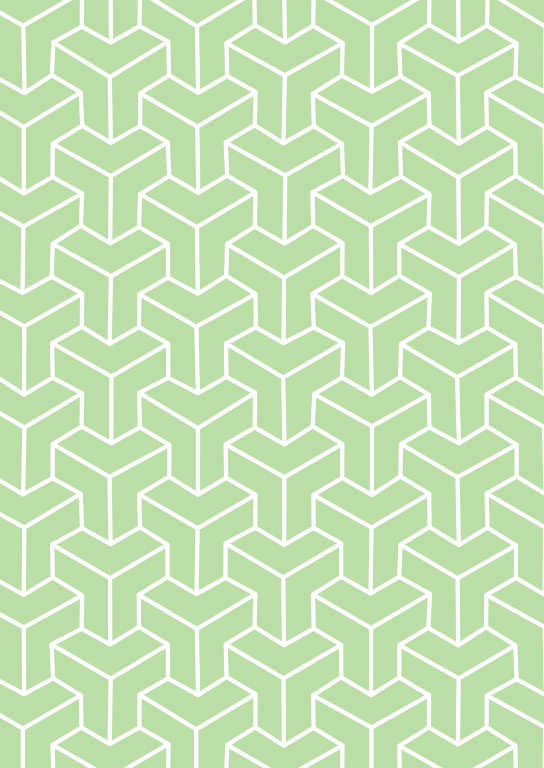
Give the GLSL for this pattern, as a Shadertoy shader.

```glsl
// White outlines of interlocking three-armed blocks on soft green.

const vec3 GREEN = vec3(0.73, 0.87, 0.65);
const vec3 WHITE = vec3(1.0);
const float EDGE = 0.04355;              // block edge, in canvas heights
const vec2 ORIGIN = vec2(0.0159, -0.009 + 0.018); // one block centre, from mid-canvas
const float HALF_LINE = 0.064;           // half line width, in block edges
const float WOBBLE = 0.032;              // corner drift, in block edges
const float SOFTNESS = 0.65;             // edge blur, in pixels

// One lattice step in block edges: corners have whole lattice coordinates.
const vec2 LATTICE = vec2(0.8660254, 0.5);
const float PERIOD = 6.0;

// Block outline in lattice steps; every fourth corner ends an arm.
const vec2 OUTLINE[12] = vec2[12](
    vec2(2, 2), vec2(1, 3), vec2(0, 2), vec2(-1, 3),
    vec2(-2, 2), vec2(-2, 0), vec2(-1, -1), vec2(-1, -3),
    vec2(0, -4), vec2(1, -3), vec2(1, -1), vec2(2, 0));

float hash(vec2 p) {
    return fract(sin(dot(p, vec2(127.1, 311.7))) * 43758.5453);
}

// Lattice corner in block edges, drifted alike for all blocks that share it
vec2 corner(vec2 id) {
    vec2 drift = vec2(hash(id), hash(id + 57.3)) * 2.0 - 1.0;
    return id * LATTICE + WOBBLE * drift;
}

float segmentDistance(vec2 p, vec2 a, vec2 b) {
    vec2 ab = b - a;
    vec2 ap = p - a;
    return length(ap - ab * clamp(dot(ap, ab) / dot(ab, ab), 0.0, 1.0));
}

// Distance to the outline and the three ridges of one block
float blockDistance(vec2 p, vec2 id) {
    vec2 centre = corner(id);
    vec2 from = corner(id + OUTLINE[0]);
    float d = 1e3;
    for (int i = 0; i < 12; i++) {
        vec2 to = corner(id + OUTLINE[(i + 1) % 12]);
        d = min(d, segmentDistance(p, from, to));
        if (i % 4 == 0) d = min(d, segmentDistance(p, centre, from));
        from = to;
    }
    return d;
}

void mainImage(out vec4 fragColor, in vec2 fragCoord) {
    vec2 canvas = (fragCoord - 0.5 * iResolution.xy) / iResolution.y;
    vec2 p = (canvas - ORIGIN) / EDGE;

    // Two staggered grids, each with the nearest block and the one below
    float d = 1e3;
    for (int grid = 0; grid < 2; grid++) {
        vec2 stagger = vec2(3.0 * float(grid));
        vec2 cell = floor((p / LATTICE - stagger + vec2(3.0, 4.5)) / PERIOD);
        vec2 id = cell * PERIOD + stagger;
        d = min(d, blockDistance(p, id));
        d = min(d, blockDistance(p, id - vec2(0.0, PERIOD)));
    }

    float blur = SOFTNESS / (iResolution.y * EDGE);
    float line = 1.0 - smoothstep(HALF_LINE - blur, HALF_LINE + blur, d);
    fragColor = vec4(mix(GREEN, WHITE, line), 1.0);
}
```
